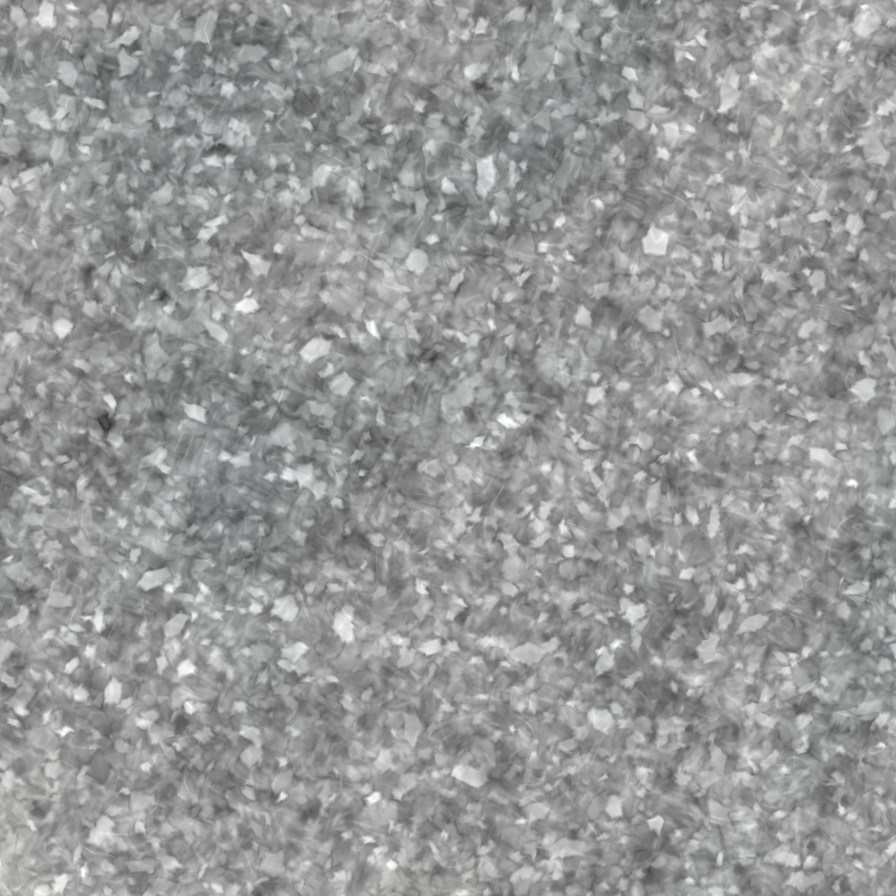
A Shadertoy shader for this texture:

```glsl
// Grey crushed-stone surface: pale ragged chips bedded in darker cement.
// Four layers of scattered soft polygons, fine to coarse, lie over warped
// layered sines; curly pale wisps, mottling and a few pits finish it.

#define FINEST_CELLS 68.0    // cells across the canvas in the finest layer
#define LAYER_RATIO 0.71     // cell count and density ratio between layers
#define FINEST_DENSITY 0.9   // share of cells that hold a chip
#define EDGE_SOFTNESS 0.0032 // chip edge half width
#define RAGGEDNESS 0.0026    // outline warp
#define CEMENT_TONE 0.58
#define CHIP_DARK 0.43
#define CHIP_LIGHT 1.0
#define RIM_SHADE 0.07
#define WISP_LIGHT 0.09
#define MOTTLE 0.062
#define PIT_DEPTH 0.16

const int LAYERS = 4;
const int SIDES = 5;
const float TAU = 6.2831853;

vec3 hash3(vec2 p) {
    vec3 h = fract(p.xyx * vec3(0.1031, 0.1030, 0.0973));
    h += dot(h, h.yxz + 33.33);
    return fract((h.xxy + h.yzz) * h.zyx);
}

mat2 rotation(float angle) {
    float c = cos(angle), s = sin(angle);
    return mat2(c, -s, s, c);
}

// Layered, domain-warped sines, roughly -1 to 1
float waves(vec2 p) {
    float sum = 0.0, weight = 0.5;
    for (int i = 0; i < 5; i++) {
        p = rotation(1.9) * p * 1.37 + 3.7;
        p += 0.8 * sin(p.yx * 0.73 + float(i));
        sum += weight * sin(p.x) * cos(p.y * 0.87);
        weight *= 0.8;
    }
    return sum;
}

// Signed distance to an irregular convex polygon
float chipDistance(vec2 q, float radius, float seed) {
    float d = -1.0;
    for (int i = 0; i < SIDES; i++) {
        float jitter = fract(seed * float(17 * i + 29));
        float angle = (float(i) + 0.4 * jitter) * TAU / float(SIDES);
        float reach = radius * (0.75 + 0.4 * fract(jitter * 7.3));
        d = max(d, dot(q, vec2(cos(angle), sin(angle))) - reach);
    }
    return d;
}

// Lay one layer of chips over the tone below
float layChips(float tone, vec2 uv, float cells, float density, float coarse) {
    vec2 p = uv * cells + 17.0 * coarse;
    vec2 home = floor(p);
    float soft = EDGE_SOFTNESS * cells;
    for (int y = -1; y <= 1; y++)
    for (int x = -1; x <= 1; x++) {
        vec2 cell = home + vec2(x, y);
        vec3 place = hash3(cell + 41.0 * coarse);
        vec3 kind = hash3(cell + 41.0 * coarse + 211.0);
        vec3 look = hash3(cell + 41.0 * coarse + 507.0);
        if (place.z > density) continue;

        float stretch = mix(1.0, 1.5, kind.y);
        vec2 q = rotation(TAU * kind.x) * (p - cell - 0.1 - 0.8 * place.xy);
        q *= vec2(1.0 / stretch, stretch);
        float d = chipDistance(q, mix(0.22, 0.4, kind.z), look.z);

        float cover = smoothstep(soft, -soft, d);
        float rim = smoothstep(1.6 * soft, 0.0, d);
        float opacity = mix(0.35, 0.9, look.y);
        float pale = mix(pow(look.x, 1.3), 0.6, 0.12 * coarse);
        float face = mix(CHIP_DARK, CHIP_LIGHT, pale) + 0.15 * q.x;
        tone -= RIM_SHADE * rim * opacity;
        tone = mix(tone, face, cover * opacity);
    }
    return tone;
}

// Sparse dark hollows with ragged outlines
float pits(vec2 uv) {
    vec2 p = uv * 14.0 + 0.15 * vec2(waves(uv * 45.0), waves(uv * 45.0 + 9.0));
    vec3 h = hash3(floor(p) + 83.0);
    float d = length(fract(p) - 0.32 - 0.36 * h.xy);
    return smoothstep(0.26, 0.06, d) * step(h.z, 0.1);
}

void mainImage(out vec4 fragColor, in vec2 fragCoord) {
    vec2 uv = fragCoord / iResolution.y;

    // Uneven cement
    float tone = CEMENT_TONE + 0.12 * waves(uv * 75.0);

    // Ragged chips from fine to coarse
    vec2 ragged = vec2(waves(uv * 90.0), waves(uv * 90.0 + 7.0));
    vec2 warped = uv + RAGGEDNESS * ragged;
    float scale = 1.0;
    for (int i = 0; i < LAYERS; i++) {
        tone = layChips(tone, warped, FINEST_CELLS * scale,
                        FINEST_DENSITY * scale, float(i));
        scale *= LAYER_RATIO;
    }

    // Curly pale wisps along the zero lines of the waves
    float wisp = smoothstep(0.26, 0.0, abs(waves(uv * 38.0 + 31.0)));
    tone += WISP_LIGHT * wisp * (0.5 + 0.8 * ragged.x);

    // Mineral texture, mottling and pits
    float drift = waves(uv * 3.0 + 5.0);
    tone += 0.05 * waves(uv * 85.0 + 20.0);
    tone += MOTTLE * (drift + waves(uv * 10.0) + 1.1 * waves(uv * 27.0 + 13.0));
    tone -= PIT_DEPTH * pits(uv);

    // Nearly neutral grey that drifts between cool and warm
    vec3 tint = vec3(0.997, 1.002, 0.999) + drift * vec3(0.006, 0.0, -0.008);
    fragColor = vec4(clamp(tone * tint, 0.0, 1.0), 1.0);
}
```
